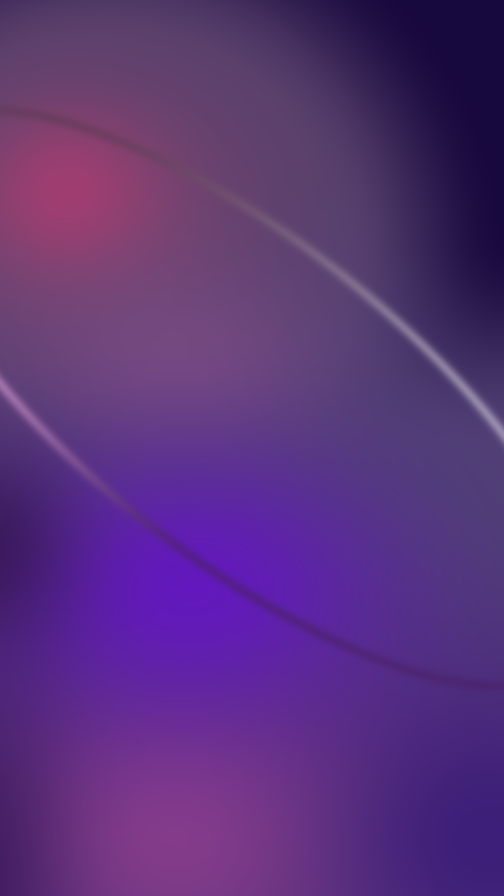
Write a Shadertoy shader that draws this background.

```glsl
// Soft violet and rose gradient backdrop crossed by a tilted, glassy elliptical ring.

const vec3 DUSK   = vec3(0.33, 0.25, 0.42);
const vec3 SLATE  = vec3(0.31, 0.25, 0.45);
const vec3 GRAPE  = vec3(0.30, 0.18, 0.48);
const vec3 NAVY   = vec3(0.09, 0.03, 0.24);
const vec3 ROSE   = vec3(0.68, 0.23, 0.44);
const vec3 PLUM   = vec3(0.50, 0.27, 0.44);
const vec3 MAUVE  = vec3(0.48, 0.30, 0.51);
const vec3 ORCHID = vec3(0.53, 0.24, 0.54);
const vec3 VIOLET = vec3(0.39, 0.09, 0.75);
const vec3 SHADE  = vec3(0.21, 0.08, 0.33);
const vec3 INDIGO = vec3(0.23, 0.11, 0.47);

// Blend a colour in with a Gaussian falloff of separate x and y radii.
vec3 glow(vec3 base, vec3 tint, vec2 p, vec2 center, vec2 radius, float strength) {
    vec2 d = (p - center) / radius;
    return mix(base, tint, strength * exp(-dot(d, d)));
}

vec2 rotate(vec2 p, float angle) {
    float c = cos(angle), s = sin(angle);
    return vec2(c * p.x + s * p.y, c * p.y - s * p.x);
}

// First-order signed distance to an axis-aligned ellipse.
float ellipseDistance(vec2 p, vec2 axes) {
    float k = length(p / axes);
    return k * (k - 1.0) / max(length(p / (axes * axes)), 1e-4);
}

vec3 background(vec2 p) {
    vec3 col = mix(GRAPE, SLATE, smoothstep(0.15, 0.45, p.y));
    col = mix(col, DUSK, smoothstep(0.55, 0.85, p.y));

    // Night closing in around the upper right
    float night = smoothstep(0.25, 0.44, distance(p, vec2(0.13, 0.70)));
    col = mix(col, NAVY, night * smoothstep(0.50, 0.74, p.y));

    // Warm upper light
    col = glow(col, PLUM, p, vec2(0.09, 0.76), vec2(0.20, 0.17), 0.85);
    col = glow(col, ROSE, p, vec2(0.075, 0.785), vec2(0.09, 0.08), 0.75);
    col = glow(col, MAUVE, p, vec2(0.20, 0.60), vec2(0.16, 0.10), 0.80);

    // Cool lower light
    col = glow(col, ORCHID, p, vec2(0.19, 0.07), vec2(0.21, 0.17), 0.95);
    col = glow(col, VIOLET, p, vec2(0.21, 0.345), vec2(0.22, 0.145), 0.97);

    // Dim edges
    col = glow(col, SHADE, p, vec2(-0.02, 0.39), vec2(0.10, 0.11), 0.85);
    col = glow(col, SHADE, p, vec2(-0.03, 0.03), vec2(0.10, 0.20), 0.75);
    return glow(col, INDIGO, p, vec2(0.54, 0.065), vec2(0.14, 0.13), 0.90);
}

// Ring that turns from shadow to highlight along each of its two arcs.
vec3 addRing(vec3 col, vec2 p) {
    vec2 q = rotate(p - vec2(0.271, 0.556), -0.668);
    float d = ellipseDistance(q, vec2(0.469, 0.1762)) / 0.0065;
    float upper = step(0.0, q.y);
    float light = mix(smoothstep(0.22, -0.02, p.x), smoothstep(0.08, 0.60, p.x), upper);
    vec3 shadow = mix(vec3(0.29, 0.13, 0.40), vec3(0.37, 0.23, 0.33), upper);
    vec3 shine = mix(vec3(0.70, 0.50, 0.72), vec3(0.66, 0.63, 0.73), upper);
    float cover = exp(-d * d) * mix(0.55, 0.80, light);
    return mix(col, mix(shadow, shine, light), cover);
}

void mainImage(out vec4 fragColor, in vec2 fragCoord) {
    vec2 p = fragCoord / iResolution.y;
    p.x *= 0.5625 * iResolution.y / iResolution.x;
    fragColor = vec4(addRing(background(p), p), 1.0);
}
```
